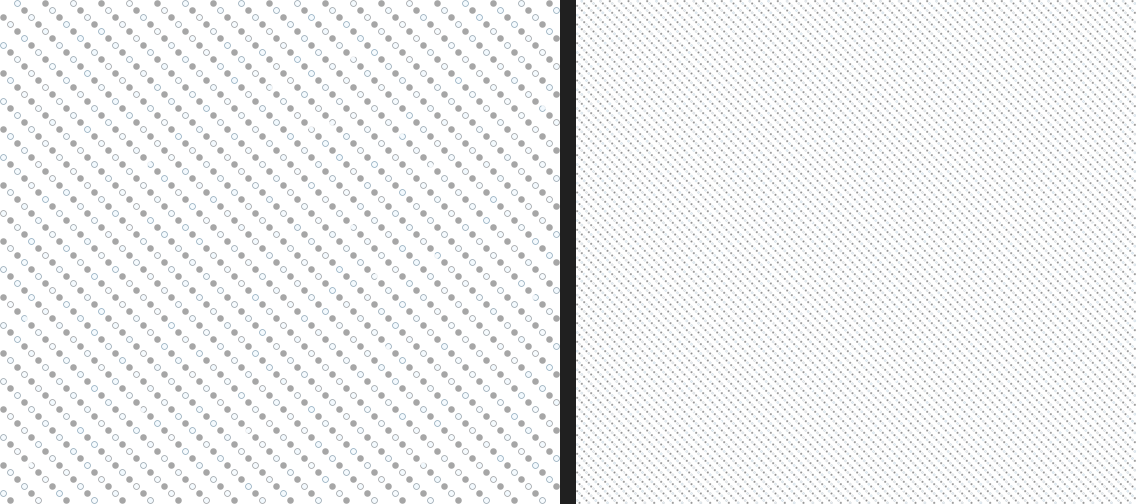
Left, the tile; right, the same tile 3 across and 3 down.
Reproduce this pattern procedurally as a Shadertoy shader.

```glsl
#define REPEATS vec2(10.0, 9.0)
#define CELLS_PER_REPEAT 8.0
#define DOT_RADIUS 0.465
#define LINE_WIDTH 0.105
#define PAPER vec3(1.0)
#define DISC_GREY vec3(0.65)
#define LINE_GREY vec3(0.60, 0.61, 0.62)
#define LINE_BLUE vec3(0.54, 0.66, 0.74)
#define RING_FILL vec3(0.945, 0.975, 0.995)
#define WORN_SHARE 0.03

// Sine-free hash of a cell index
float hash(vec2 cell) {
    vec3 p = fract(vec3(cell.xyx) * 0.1031);
    p += dot(p, p.yzx + 33.33);
    return fract((p.x + p.y) * p.z);
}

// Antialiased coverage of a disc, with distances in cells
float discCoverage(float dist, float radius, float pixel) {
    return clamp(0.5 + (radius - dist) / pixel, 0.0, 1.0);
}

// Pale disc with a thin outline; a few outlines have a faded arc
vec3 drawRing(vec3 color, vec2 offset, float pixel, vec2 cell) {
    float dist = length(offset);
    float outer = discCoverage(dist, DOT_RADIUS, pixel);
    float inner = discCoverage(dist, DOT_RADIUS - LINE_WIDTH, pixel);

    float tint = hash(cell + 17.0);
    vec3 fill = mix(RING_FILL, PAPER, 0.4 * hash(cell + 41.0));
    vec3 line = mix(LINE_GREY, LINE_BLUE, tint * tint);

    float angle = 6.2832 * hash(cell + 73.0);
    float side = dot(offset, vec2(cos(angle), sin(angle)));
    float worn = step(hash(cell), WORN_SHARE) * smoothstep(0.1, 0.3, side);

    color = mix(color, fill, inner);
    return mix(color, line, (outer - inner) * (1.0 - 0.8 * worn));
}

void mainImage(out vec4 fragColor, in vec2 fragCoord) {
    vec2 grid = REPEATS * CELLS_PER_REPEAT;
    vec2 position = fragCoord / iResolution.xy * grid;
    vec2 cell = mod(floor(position), grid);
    vec2 offset = fract(position) - 0.5;
    float pixel = max(grid.x / iResolution.x, grid.y / iResolution.y);

    // Every fourth falling diagonal carries dots
    float diagonal = cell.x + cell.y;
    bool hasDot = abs(mod(diagonal, 4.0) - 1.0) < 0.5;

    // Discs and rings alternate along and across the diagonals
    bool isDisc = mod(floor(diagonal / 4.0) + cell.y, 2.0) < 0.5;

    vec3 color = PAPER;
    if (hasDot && isDisc) {
        color = mix(color, DISC_GREY, discCoverage(length(offset), DOT_RADIUS, pixel));
    } else if (hasDot) {
        color = drawRing(color, offset, pixel, cell);
    }
    fragColor = vec4(color, 1.0);
}
```
